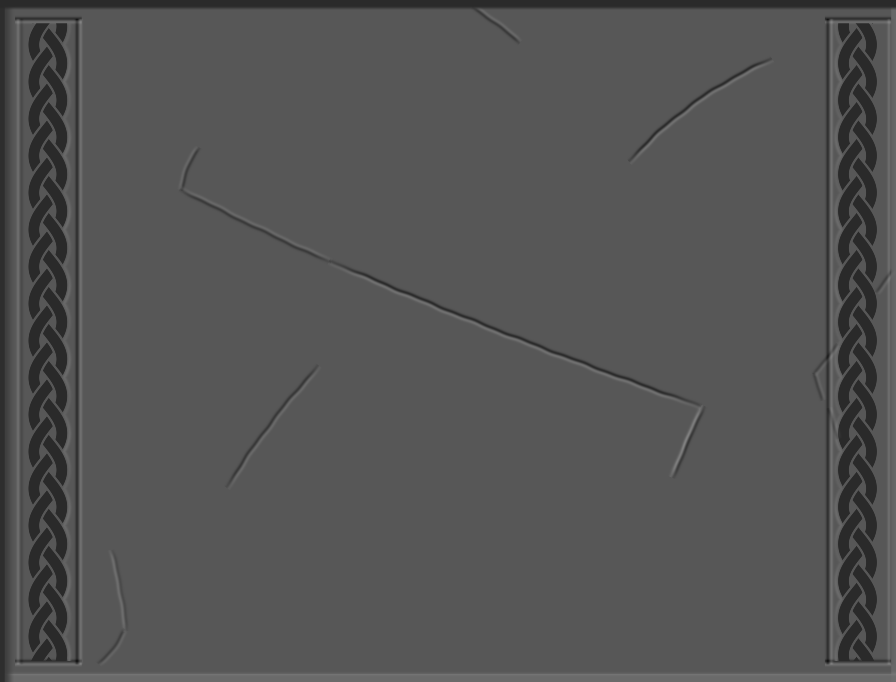
Reproduce this texture map procedurally as a WebGL 2 fragment shader.

```glsl
#version 300 es
precision highp float;
// Grey embossed slab: bevelled rim, two braided side panels and a few carved scratches.
#define GRID vec2(768.0, 584.0)
#define BASE 0.34
#define DARK 0.165
#define LIGHT 0.43
#define BRAID_SWING 12.0
#define BRAID_PERIOD 95.0
#define STRAND_HALF 4.6
#define STRAND_GAP 2.0
#define PANEL_SHIFT 694.0
#define GROOVE 1.5

uniform vec2 u_resolution;
out vec4 fragColor;

const float TAU = 6.28319;
float soft;  // width of one screen pixel in grid units

float below(float d) { return 1.0 - smoothstep(-0.5 * soft, 0.5 * soft, d); }

float ridge(float d, float w) { return exp(-d * d / (w * w)); }

float span(float v, float lo, float hi) { return below(lo - v) * below(v - hi); }

// Bent groove: shade is dark on the left of a->b and light on the right.
float scratch(vec2 p, vec2 a, vec2 b, float bend, float strength) {
  vec2 ab = b - a;
  float len = length(ab);
  vec2 dir = ab / len;
  float along = dot(p - a, dir);
  float h = clamp(along / len, 0.0, 1.0);
  float side = dot(p - a, vec2(-dir.y, dir.x)) - bend * 4.0 * h * (1.0 - h);
  side += 0.35 * sin(along * 0.13) + 0.2 * sin(along * 0.31 + 1.0);
  float taper = smoothstep(-2.0, 0.12 * len, along) * smoothstep(-2.0, 0.12 * len, len - along);
  float tone = 0.11 * ridge(side + GROOVE, GROOVE) - 0.18 * ridge(side - 0.8, GROOVE);
  return tone * strength * (0.35 + 0.65 * taper) * span(along, -1.0, len + 1.0);
}

// Three woven strands: x = strand cover, y = light rim on the +x side.
vec2 braid(vec2 q) {
  float dist[3];
  float depth[3];
  float k = TAU / BRAID_PERIOD;
  for (int i = 0; i < 3; i++) {
    float t = k * (514.0 - q.y) - 0.25 * TAU + float(i) * TAU / 3.0;
    float slope = BRAID_SWING * k * cos(t);
    dist[i] = abs(q.x - BRAID_SWING * sin(t)) / sqrt(1.0 + slope * slope);
    depth[i] = sin(2.0 * t);
  }
  float cover = 0.0;
  float nearest = 100.0;
  for (int i = 0; i < 3; i++) {
    float strand = below(dist[i] - STRAND_HALF);
    for (int j = 0; j < 3; j++)
      if (depth[j] > depth[i]) strand *= 1.0 - below(dist[j] - STRAND_HALF - STRAND_GAP);
    cover = max(cover, strand);
    nearest = min(nearest, dist[i]);
  }
  float rim = ridge(nearest - STRAND_HALF - 2.0, 1.6) * smoothstep(9.0, 14.0, q.x);
  return vec2(cover, rim * (0.75 + 0.25 * sin(k * 1.5 * q.y)));
}

// Framed strip; flip mirrors the weave only.
float panel(float shade, vec2 p, float flip) {
  float rows = span(p.y, 15.0, 568.0);
  float cols = span(p.x, 13.0, 70.0);
  float inner = flip > 0.0 ? 66.0 : 15.5;
  float outer = flip > 0.0 ? 15.5 : 68.0;
  shade += rows * (0.10 * ridge(p.x - inner - 3.2, 1.4) - 0.15 * ridge(p.x - inner, 1.5));
  shade += rows * (0.09 * ridge(p.x - outer, 1.4) - 0.05 * ridge(p.x - outer - 3.0, 1.4));
  shade += cols * (0.08 * ridge(p.y - 565.0, 1.4) - 0.15 * ridge(p.y - 568.0, 1.5));
  shade += cols * (0.09 * ridge(p.y - 15.0, 1.4) - 0.13 * ridge(p.y - 18.0, 1.4));
  vec2 weave = braid(vec2((p.x - 41.0) * flip, p.y)) * span(p.y, 18.0, 564.0);
  shade = mix(shade, LIGHT, 0.85 * weave.y);
  return mix(shade, DARK, weave.x);
}

void main() {
  vec2 p = gl_FragCoord.xy / u_resolution * GRID;
  soft = GRID.y / u_resolution.y;
  float shade = BASE;

  // Side panels
  bool rightHalf = p.x > 0.5 * GRID.x;
  shade = panel(shade, p - vec2(rightHalf ? PANEL_SHIFT : 0.0, 0.0), rightHalf ? -1.0 : 1.0);

  // Long central groove and its two hooks
  shade += scratch(p, vec2(283, 360), vec2(155, 422), 1.0, 0.65);
  shade += scratch(p, vec2(283, 360), vec2(600, 236), -3.0, 1.0);
  shade += scratch(p, vec2(170, 457), vec2(155, 422), -2.0, 0.6);
  shade += scratch(p, vec2(576, 176), vec2(602, 236), 0.0, -0.8);
  shade += scratch(p, vec2(602, 236), vec2(576, 176), 0.0, 0.25);

  // Loose scratches
  shade += scratch(p, vec2(540, 446), vec2(661, 533), 8.0, 1.0);
  shade += scratch(p, vec2(195, 167), vec2(273, 270), 3.0, 0.7);
  shade += scratch(p, vec2(445, 548), vec2(406, 578), -1.0, 0.65);
  shade += scratch(p, vec2(107, 44), vec2(95, 112), -2.0, -0.5);
  shade += scratch(p, vec2(85, 16), vec2(107, 44), -2.0, 0.5);
  shade += scratch(p, vec2(698, 264), vec2(718, 288), 0.0, 0.45);
  shade += scratch(p, vec2(705, 242), vec2(698, 264), 0.0, 0.45);
  shade += scratch(p, vec2(718, 209), vec2(711, 234), 0.0, 0.4);
  shade += scratch(p, vec2(752, 334), vec2(765, 352), 0.0, 0.5);

  // Bevelled rim: lit from below right, shaded above left
  vec2 far = GRID - p;
  shade = mix(shade, LIGHT, below(far.x - 4.0) * 0.7);
  shade = mix(shade, LIGHT, below(p.y - 7.0) * 0.85);
  shade += 0.04 * ridge(p.y - 7.0, 1.5);
  shade = mix(shade, 0.24, (1.0 - smoothstep(4.0, 13.0, p.x)) * 0.95);
  shade = mix(shade, DARK, below(p.x - 4.0) * 0.8);
  shade = mix(shade, DARK, 1.0 - smoothstep(5.0, 9.0, far.y));

  fragColor = vec4(vec3(clamp(shade, 0.0, 1.0)), 1.0);
}
```
